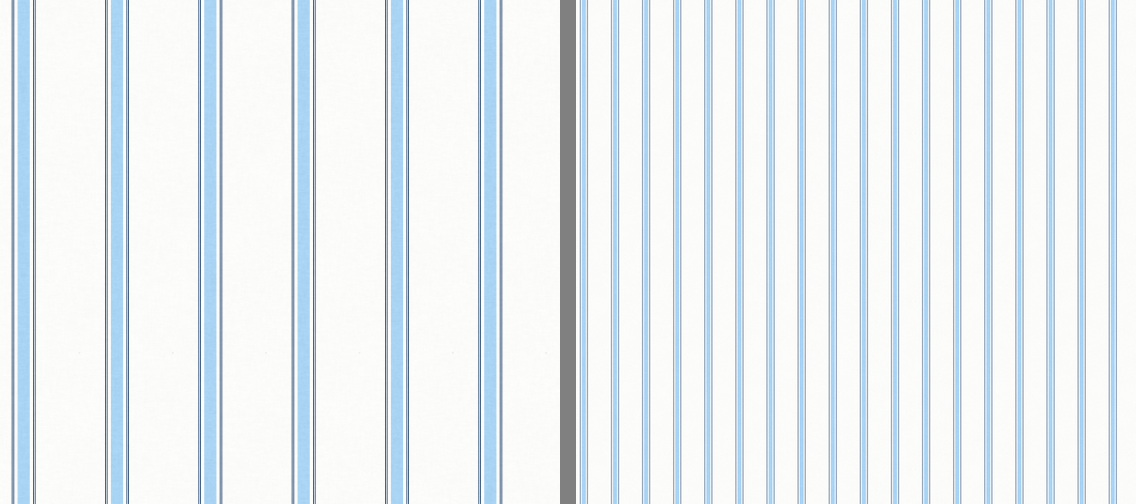
Left, the tile; right, the same tile 3 across and 3 down.
This pattern is drawn by a Shadertoy shader. Its source:

```glsl
// Pale woven cloth with six sky-blue vertical stripes, each flanked by twin navy pinstripes.
#define REPEATS 6.0
#define STRIPE_CENTER 0.2535
#define BAND_HALF 0.0655
#define PAIR_OFFSET 0.1145
#define PAIR_HALF_GAP 0.0090
#define LINE_HALF 0.0048
#define THREADS vec2(384.0, 345.0)
#define WEAVE_DEPTH 0.022
#define PAPER vec3(0.986, 0.986, 0.981)
#define SKY vec3(0.665, 0.830, 0.955)
#define NAVY vec3(0.190, 0.315, 0.470)

const float TAU = 6.2831853;

float hash(vec2 p) {
    p = fract(p * vec2(0.1031, 0.1137));
    p += dot(p, p.yx + 33.33);
    return fract((p.x + p.y) * p.x * 47.0);
}

// Value noise that wraps after a whole number of cells.
float wrapNoise(vec2 uv, vec2 cells) {
    vec2 p = uv * cells;
    vec2 i = floor(p);
    vec2 f = smoothstep(0.0, 1.0, p - i);
    vec2 a = mod(i, cells);
    vec2 b = mod(i + 1.0, cells);
    return mix(mix(hash(a), hash(vec2(b.x, a.y)), f.x),
               mix(hash(vec2(a.x, b.y)), hash(b), f.x), f.y);
}

// Short horizontal and vertical slubs over a fine grain, centred on zero.
float weave(vec2 uv) {
    float weft = wrapNoise(uv, THREADS * vec2(0.25, 1.0));
    float warp = wrapNoise(uv + 0.37, THREADS * vec2(1.0, 0.2));
    float grain = wrapNoise(uv + 0.71, THREADS);
    return 0.35 * weft + 0.25 * warp + 0.4 * grain - 0.5;
}

// Slow tonal drift from layered sines with whole periods.
float drift(vec2 uv) {
    return sin(TAU * (3.0 * uv.x + 2.0 * uv.y)) * sin(TAU * (5.0 * uv.y - uv.x));
}

// Share of a pixel-wide box at distance d covered by a bar of the given half width.
float barCoverage(float d, float halfWidth, float px) {
    float overlap = min(d + 0.5 * px, halfWidth) - max(d - 0.5 * px, -halfWidth);
    return clamp(overlap / px, 0.0, 1.0);
}

void mainImage(out vec4 fragColor, in vec2 fragCoord) {
    vec2 uv = fragCoord / iResolution.xy;
    float px = REPEATS / iResolution.x;
    float x = fract(uv.x * REPEATS - STRIPE_CENTER + 0.5) - 0.5;

    // Broad band and the mirrored pairs of pinstripes
    float band = barCoverage(x, BAND_HALF, px);
    float pair = abs(abs(x) - PAIR_OFFSET);
    float lines = barCoverage(pair - PAIR_HALF_GAP, LINE_HALF, px);
    vec3 color = mix(PAPER, SKY, band);
    color = mix(color, NAVY, lines);

    // Cloth texture, a little deeper in the inked areas
    float ink = max(band, lines);
    color += weave(uv) * WEAVE_DEPTH * mix(1.0, 2.2, ink);
    color += 0.0015 * drift(uv);

    // One faint fleck in each plain field
    vec2 fleck = vec2((x - 0.598 + 1.0) / REPEATS * iResolution.x / iResolution.y, uv.y - 0.3);
    color -= 0.06 * (1.0 - smoothstep(0.0005, 0.003, length(fleck)));

    fragColor = vec4(clamp(color, 0.0, 1.0), 1.0);
}
```
